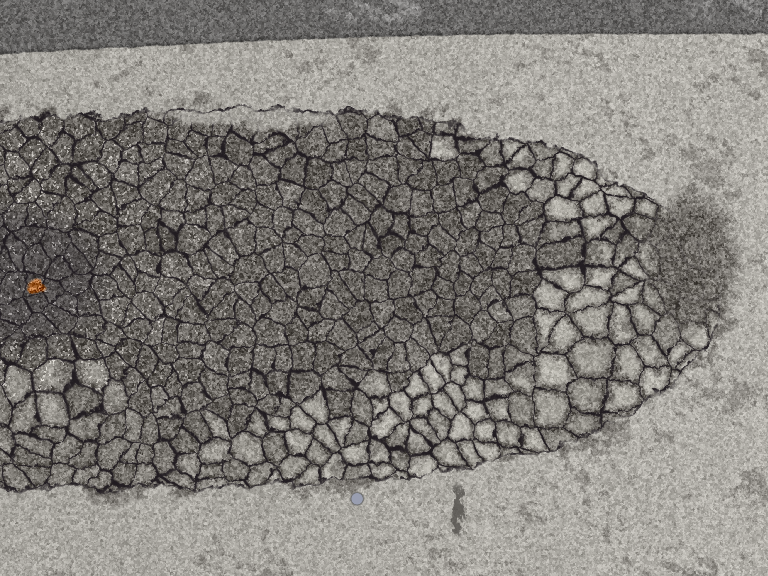
Write a Shadertoy shader that draws this texture.

```glsl
// Draws sunlit pale asphalt with a dark, crazed patch of cracked paving.

const float CELL_FREQ = 25.0;
const vec3 PALE = vec3(0.685, 0.675, 0.65);
const vec3 SOIL = vec3(0.40, 0.385, 0.365);
const vec3 CRACK = vec3(0.12, 0.10, 0.12);

vec2 hash2(vec2 c) {
    vec3 h = fract(c.xyx * vec3(0.1031, 0.1030, 0.0973));
    h += dot(h, h.yzx + 33.33);
    return fract((h.xx + h.yz) * h.zy);
}

// Cellular noise: border distance, cell id, and offset to the cell centre.
vec4 cells(vec2 q) {
    vec2 base = floor(q), nearest = vec2(0.0), home = vec2(0.0);
    float best = 9.0, border = 9.0;
    for (int j = -1; j <= 1; j++)
    for (int i = -1; i <= 1; i++) {
        vec2 c = base + vec2(i, j);
        vec2 r = c + 0.05 + 0.9 * hash2(c) - q;
        float d = dot(r, r);
        if (d < best) { best = d; nearest = r; home = c; }
    }
    for (int j = -2; j <= 2; j++)
    for (int i = -2; i <= 2; i++) {
        vec2 c = home + vec2(i, j);
        vec2 r = c + 0.05 + 0.9 * hash2(c) - q;
        vec2 gap = r - nearest;
        if (dot(gap, gap) > 1e-4)
            border = min(border, dot(0.5 * (r + nearest), normalize(gap)));
    }
    return vec4(border, hash2(home + 17.0).x, nearest);
}

// Layered sines, roughly -1 to 1.
float waves(vec2 p) {
    float sum = 0.0, amp = 0.65;
    for (int i = 0; i < 5; i++) {
        sum += amp * sin(p.x + 1.3 * sin(p.y)) * cos(p.y + 0.7 * sin(p.x));
        p = mat2(1.5, 1.1, -1.1, 1.5) * p + 2.7;
        amp *= 0.7;
    }
    return sum;
}

// Signed distance estimate to a rounded tongue from the left; positive inside.
float tongue(vec2 p, float midY, float halfH, float endX) {
    float u = max(p.x, 0.0) / endX, v = abs(p.y - midY) / halfH;
    vec2 slope = vec2(4.0 * u * u * u / endX, 1.667 * pow(v, 0.667) / halfH);
    return (1.0 - pow(u, 4.0) - pow(v, 1.667)) / max(length(slope), 1.0);
}

float blob(vec2 p, vec2 centre, vec2 radii) {
    return 1.0 - smoothstep(0.65, 1.15, length((p - centre) / radii));
}

// Enlarges the cells around a centre.
vec2 magnify(vec2 p, vec2 centre, float amount, float spread) {
    vec2 r = p - centre;
    return p - amount * r * exp(-dot(r, r) / spread);
}

void mainImage(out vec4 fragColor, in vec2 fragCoord) {
    vec2 p = fragCoord / iResolution.y;
    float px = 1.0 / iResolution.y;
    float broad = waves(p * 17.0), fine = waves(p * 85.0 + 4.0);

    // Stone grain
    vec4 stone = cells(p * 190.0);
    float speck = cells(p * 340.0 + 9.0).y;
    float grain = 0.5 * (stone.y - 0.5) + 0.6 * (speck - 0.5);

    // Pale paving with pits and loose crumbs
    vec3 col = PALE + 0.015 * broad + 0.03 * (p.x - 0.6) + grain * 0.24;
    col -= 0.17 * smoothstep(0.92, 0.98, stone.y);
    float litter = smoothstep(0.45, 0.9, broad + 0.7 * fine + 0.25 * (p.x - 0.8));
    col = mix(col, SOIL + grain * 0.3, litter * 0.45);

    // Patch outline and the soil spilled around it
    vec2 ragged = p + 0.013 * vec2(broad, waves(p * 19.0 + 8.0)) + 0.0035 * vec2(fine, -fine);
    vec2 lifted = ragged + vec2(0.0, 0.022 * smoothstep(0.4, 0.0, p.x) * step(0.47, p.y));
    float edge = tongue(lifted, 0.47, p.y > 0.47 ? 0.345 : 0.315, 1.255);
    float inside = smoothstep(-0.004, 0.004, edge);
    float spill = smoothstep(-0.04, 0.0, edge) * smoothstep(0.1, 0.6, broad + 0.6 * fine);
    col = mix(col, SOIL + grain * 0.3, spill * 0.75);

    // Crazed slabs, broader at the lower right and lower left
    vec2 warped = p + 0.006 * vec2(broad, waves(p * 19.0 + 8.0)) + 0.003 * vec2(fine, -fine);
    vec2 q = magnify(warped, vec2(1.03, 0.36), 0.42, 0.035);
    q = magnify(q, vec2(0.1, 0.31), 0.45, 0.012);
    q = magnify(q, vec2(0.99, 0.55), 0.35, 0.01) * CELL_FREQ;
    vec4 slab = cells(q);
    vec2 slabCentre = p + slab.zw / CELL_FREQ;
    float core = tongue(slabCentre, 0.56, 0.225, 0.91);
    float ring = smoothstep(-0.01, 0.1, -core);
    float pale = smoothstep(0.3, 0.75, ring * 0.85 + 0.7 * (slab.y - 0.45));
    pale *= 0.4 + 0.6 * smoothstep(0.1, 0.75, p.x);
    pale = max(pale, 0.6 * blob(slabCentre, vec2(0.1, 0.31), vec2(0.13, 0.08)));
    pale *= smoothstep(0.03, 0.27, slab.x + 0.07 * fine);
    pale *= 1.0 - 0.6 * smoothstep(0.25, 0.7, broad);
    vec3 top = mix(SOIL + 0.025, vec3(0.685, 0.675, 0.645), pale);
    top += 0.07 * (slab.y - 0.5) + 0.025 * broad + grain * mix(0.42, 0.22, pale);

    // Damp shade and bright glints at the left
    float wet = blob(p, vec2(0.0, 0.52), vec2(0.2, 0.13));
    top = mix(top, vec3(0.29, 0.275, 0.28) + grain * 0.25, wet * 0.7);
    float damp = smoothstep(0.7, 0.0, p.x) * smoothstep(-0.04, 0.03, core);
    top += 0.22 * damp * smoothstep(0.92, 0.97, speck);

    // Open joints, with rubble where the paving has crumbled
    float rubble = smoothstep(0.3, 0.8, broad + 0.4 * fine);
    float shrink = 1.0 - 0.4 * blob(p, vec2(1.03, 0.36), vec2(0.2, 0.15));
    float width = max(0.0, 0.012 + 0.028 * fine + 0.05 * rubble) * shrink;
    float joint = 1.0 - smoothstep(width * 0.5, width + 1.35 * CELL_FREQ * px * shrink, slab.x);
    float soilPatch = blob(ragged + 0.012 * fine, vec2(1.2, 0.55), vec2(0.085, 0.125));
    soilPatch *= 0.75 + 0.25 * smoothstep(-0.4, 0.3, fine);
    top = mix(top, SOIL + grain * 0.4, soilPatch);
    top -= 0.16 * rubble * smoothstep(0.5, 0.75, stone.y) * (1.0 - pale);
    float strength = 0.8 + 0.15 * smoothstep(-0.3, 0.4, fine);
    top = mix(top, CRACK, joint * strength * (1.0 - 0.85 * soilPatch));
    col = mix(col, top, inside);
    col = mix(col, SOIL + grain * 0.4, soilPatch * (1.0 - inside));

    // Pale sliver along the upper rim, then the rim crack and its tail
    float sliver = blob(ragged, vec2(0.43, 0.802), vec2(0.16, 0.023));
    col = mix(col, PALE + grain * 0.24, sliver * 0.85);
    float rim = 1.0 - smoothstep(0.001, 0.001 + 1.5 * px, abs(edge));
    col = mix(col, CRACK, rim * clamp(0.5 + 0.6 * fine, 0.1, 0.9) * (1.0 - soilPatch));
    float tail = blob(ragged + 0.005 * fine, vec2(0.795 + 0.012 * broad, 0.12), vec2(0.009, 0.05));
    col = mix(col, SOIL * 0.8, tail * 0.8);

    // Darker road strip across the top
    float seam = p.y - 0.906 - 0.035 * sin(min(p.x, 1.0) * 1.57) - 0.0015 * fine;
    vec3 road = vec3(0.405, 0.4, 0.395) + grain * 0.26;
    float worn = blob(p, vec2(1.3, 0.985), vec2(0.11, 0.035)) + blob(p, vec2(0.65, 0.985), vec2(0.1, 0.025));
    road += 0.14 * worn * smoothstep(-0.3, 0.5, broad + fine);
    road -= 0.1 * (1.0 - smoothstep(0.0, 0.009, seam));
    col = mix(col, road, smoothstep(-px, px, seam));

    // Small metal disc and a dry leaf
    float disc = length(p - vec2(0.62, 0.134));
    col = mix(col, vec3(0.42), 1.0 - smoothstep(0.01, 0.01 + 2.0 * px, disc));
    col = mix(col, vec3(0.6, 0.62, 0.69), 1.0 - smoothstep(0.009, 0.009 + px, disc));
    float leaf = blob(p + 0.004 * fine, vec2(0.064, 0.502), vec2(0.018, 0.012));
    col = mix(col, vec3(0.62, 0.36, 0.15) + grain * 0.6, leaf);

    fragColor = vec4(clamp(col, 0.0, 1.0), 1.0);
}
```
